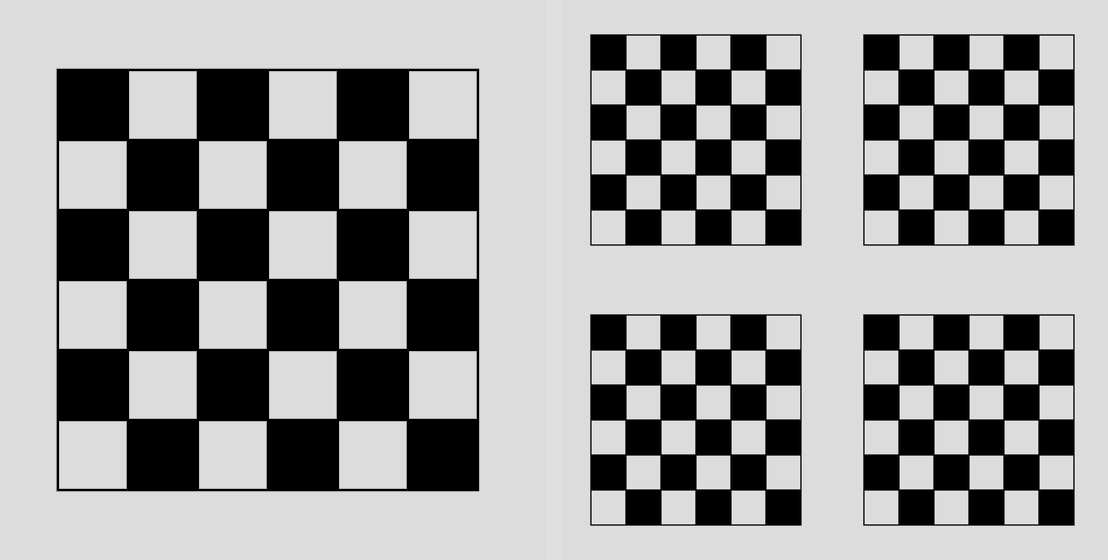
Left: one tile. Right: repeated 2 by 2.
Reproduce this pattern procedurally as a Shadertoy shader.

```glsl
const vec3 PAPER = vec3(0.863);
const vec3 RIM = vec3(0.94);
const vec3 INK = vec3(0.0);

const float CELLS = 6.0;        // squares along each side of the board
const float CELL_SIZE = 0.125;  // square side, in canvas heights
const float LINE = 0.036;       // line width, in squares
const float RIM_WIDTH = 0.012;  // pale edge width, in squares
const vec2 BOARD_SHIFT = vec2(-0.0091, 0.0);

float squareDistance(vec2 p, float halfSide) {
    vec2 d = abs(p) - halfSide;
    return length(max(d, 0.0)) + min(max(d.x, d.y), 0.0);
}

float coverage(float dist, float pixel) {
    return clamp(0.5 - dist / pixel, 0.0, 1.0);
}

void mainImage(out vec4 fragColor, in vec2 fragCoord) {
    // Board coordinates: one unit per square, origin at the board centre
    vec2 p = (fragCoord - 0.5 * iResolution.xy) / iResolution.y;
    p = (p - BOARD_SHIFT) / CELL_SIZE;
    float pixel = 1.0 / (iResolution.y * CELL_SIZE);

    // Black board including its outer frame line
    float board = coverage(squareDistance(p, 0.5 * (CELLS + LINE)), pixel);
    vec3 color = mix(PAPER, INK, board);

    // Alternate light squares, starting at the lower left corner
    vec2 grid = p + 0.5 * CELLS;
    vec2 cell = floor(grid);
    float isLight = 1.0 - mod(cell.x + cell.y, 2.0);
    float inside = step(squareDistance(p, 0.5 * CELLS), 0.0);
    float pane = squareDistance(fract(grid) - 0.5, 0.5 - 0.5 * LINE);

    // Pale rim first, then the flat interior
    float mask = isLight * inside;
    color = mix(color, RIM, mask * coverage(pane, pixel));
    color = mix(color, PAPER, mask * coverage(pane + RIM_WIDTH, pixel));

    fragColor = vec4(color, 1.0);
}
```
